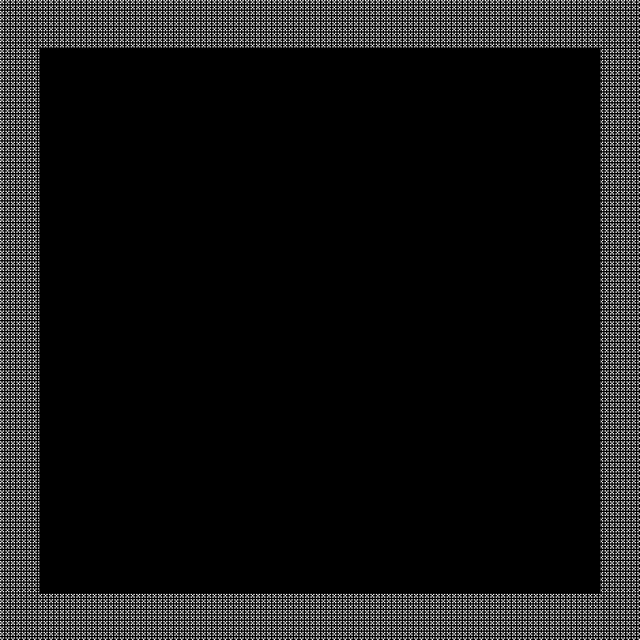
Reproduce this background procedurally as a WebGL 1 fragment shader.

```glsl
precision highp float;
// A black panel inside a frame of ordered-dither stipple, white on black.
// The stipple joins two square lattices of dots: a fine one, and a sparse one
// that fills every fourth gap, so that small crosses appear among the dots.

uniform vec2 u_resolution;

const vec3 INK = vec3(0.0);
const vec3 DOT = vec3(1.0);

// Lengths are in dither cells, counted from the upper left corner.
const float CELLS = 470.0;                   // cells across the canvas
const vec2 PANEL_MIN = vec2(29.0, 35.0);     // inner black area
const vec2 PANEL_MAX = vec2(441.0, 436.0);
const float FINE_PERIOD = 2.0;               // dot spacings
const float SPARSE_PERIOD = 4.0;
const vec2 FINE_PHASE = vec2(0.5);           // centre of the first dot
const vec2 SPARSE_PHASE = vec2(1.5);

// Share of a pixel footprint that a centred box covers.
float boxCoverage(vec2 offset, vec2 halfSize, vec2 footprint) {
  vec2 low = max(offset - 0.5 * footprint, -halfSize);
  vec2 high = min(offset + 0.5 * footprint, halfSize);
  vec2 overlap = max(high - low, 0.0) / footprint;
  return overlap.x * overlap.y;
}

// One-cell square dots, repeated on a square lattice.
float dotLattice(vec2 cell, vec2 phase, float period, vec2 footprint) {
  vec2 offset = mod(cell - phase + 0.5 * period, period) - 0.5 * period;
  return boxCoverage(offset, vec2(0.5), footprint);
}

void main() {
  vec2 uv = gl_FragCoord.xy / u_resolution;
  vec2 cell = vec2(uv.x, 1.0 - uv.y) * CELLS;
  vec2 footprint = CELLS / u_resolution;

  // Stipple
  float fine = dotLattice(cell, FINE_PHASE, FINE_PERIOD, footprint);
  float sparse = dotLattice(cell, SPARSE_PHASE, SPARSE_PERIOD, footprint);
  float stipple = min(fine + sparse, 1.0);

  // Panel
  vec2 panelCenter = 0.5 * (PANEL_MIN + PANEL_MAX);
  vec2 panelHalf = 0.5 * (PANEL_MAX - PANEL_MIN);
  float panel = boxCoverage(cell - panelCenter, panelHalf, footprint);

  gl_FragColor = vec4(mix(INK, DOT, stipple * (1.0 - panel)), 1.0);
}
```
